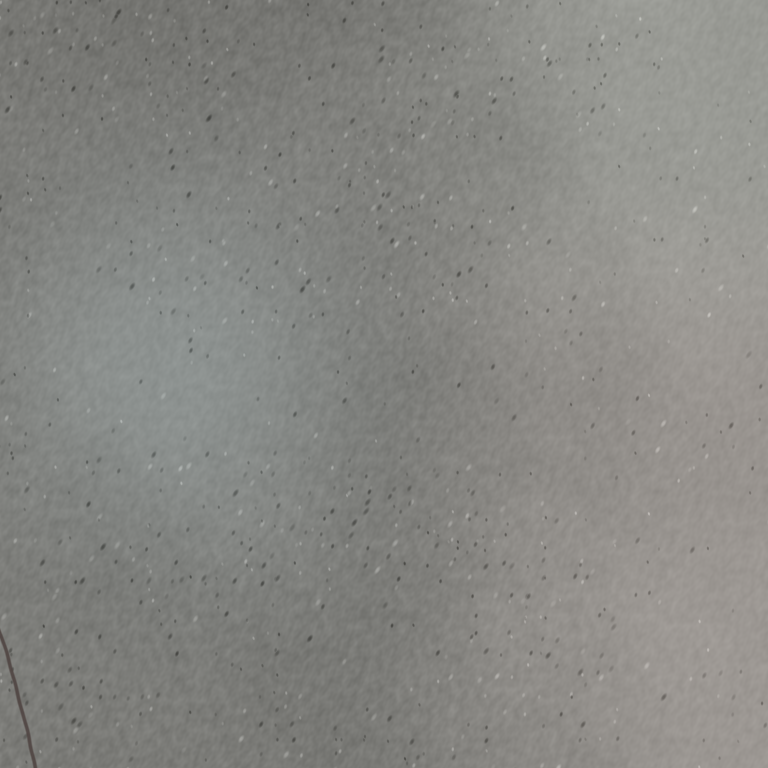
This texture is drawn by a WebGL 1 fragment shader. Its source:

```glsl
precision highp float;
uniform vec2 u_resolution;

#define GRAIN_SCALE 105.0
#define GRAIN_DEPTH 0.050
#define CLOUD_DEPTH 0.035
#define SPECK_RADIUS 0.0058
#define PIT_DEPTH 0.19
#define CHIP_GLOW 0.15
#define CRACK_WIDTH 0.0038
#define BASE_GREY vec3(0.478, 0.478, 0.463)
#define COOL_SHEEN vec3(0.560, 0.582, 0.575)
#define UPPER_LIGHT vec3(0.605, 0.610, 0.588)
#define LOWER_LIGHT vec3(0.610, 0.592, 0.574)
#define CRACK_COLOR vec3(0.300, 0.255, 0.245)

vec2 hash2(vec2 p) {
    vec3 q = fract(p.xyx * vec3(0.1031, 0.1030, 0.0973));
    q += dot(q, q.yzx + 33.33);
    return fract((q.xx + q.yz) * q.zy);
}

float cornerSlope(vec2 cell, vec2 offset) {
    float angle = 6.2832 * hash2(cell + 71.0).x;
    return dot(vec2(cos(angle), sin(angle)), offset);
}

float gradientNoise(vec2 p) {
    vec2 i = floor(p), f = fract(p);
    vec2 u = f * f * f * (f * (f * 6.0 - 15.0) + 10.0);
    vec2 e = vec2(1.0, 0.0);
    float low = mix(cornerSlope(i, f), cornerSlope(i + e, f - e), u.x);
    float high = mix(cornerSlope(i + e.yx, f - e.yx), cornerSlope(i + 1.0, f - 1.0), u.x);
    return mix(low, high, u.y);
}

float fbm(vec2 p) {
    float sum = 0.0, amp = 0.6;
    for (int i = 0; i < 4; i++) {
        sum += amp * gradientNoise(p);
        p = mat2(1.6, 1.2, -1.2, 1.6) * p + 7.3;
        amp *= 0.5;
    }
    return sum;
}

// Cool glow on the left: 1 at its heart, 0 outside
float sheen(vec2 p) {
    vec2 d = (p - vec2(0.23, 0.51)) / vec2(0.22, 0.25);
    return exp(-dot(d, d));
}

// Soft leaning spots, at most one per cell, gathered in patches
float specks(vec2 p, float cells, float density, float seed) {
    vec2 g = p * cells + seed;
    vec2 id = floor(g);
    vec2 place = hash2(id + seed);
    vec2 kind = hash2(id + seed + 37.0);
    vec2 middle = (id + 0.5 - seed) / cells;
    float patchiness = clamp(0.8 + 1.8 * gradientNoise(middle * 5.0 + 3.0), 0.2, 1.6);
    patchiness *= (1.0 - 0.6 * sheen(middle)) * (1.0 - 0.6 * smoothstep(0.65, 0.95, middle.x));
    vec2 d = (fract(g) - 0.3 - 0.4 * place) / cells;
    d.x -= (kind.y - 0.3) * 0.7 * d.y;
    float radius = SPECK_RADIUS * mix(0.5, 1.0, kind.y * kind.y);
    float spot = 1.0 - smoothstep(0.15, 1.0, length(d * vec2(1.3, 0.85)) / radius);
    return spot * step(kind.x, density * patchiness) * mix(0.35, 1.0, place.x);
}

void main() {
    vec2 p = gl_FragCoord.xy / u_resolution;

    // Broad light and tint
    float clouds = fbm(p * 3.5 + 11.0);
    float side = smoothstep(0.42, 0.98, p.x + 0.12 * clouds + 0.05 * p.y);
    vec3 sideLight = mix(LOWER_LIGHT, UPPER_LIGHT, smoothstep(0.45, 0.85, p.y));
    vec3 color = mix(BASE_GREY, sideLight, side);
    color = mix(color, COOL_SHEEN, 0.95 * sheen(p + 0.03 * clouds));
    color += CLOUD_DEPTH * clouds;
    color -= 0.022 * smoothstep(0.75, 1.0, p.y) * (1.0 - smoothstep(0.3, 0.7, p.x));

    // Fine leaning grain
    vec2 slanted = vec2(p.x - 0.3 * p.y, 0.7 * p.y);
    float grain = gradientNoise(slanted * GRAIN_SCALE);
    grain += 0.6 * gradientNoise(slanted * GRAIN_SCALE * 2.1 + 5.0);
    grain += 0.4 * gradientNoise(p * GRAIN_SCALE * 0.35 + 19.0);
    color += GRAIN_DEPTH * grain * (1.0 - 0.35 * max(side, sheen(p)));

    // Dark pits and pale chips
    float pits = 0.0, chips = 0.0;
    for (int i = 0; i < 3; i++) {
        float layer = float(i);
        pits = max(pits, specks(p, 34.0 + 9.0 * layer, 0.15, 13.7 * layer + 2.3));
        chips = max(chips, specks(p, 31.0 + 10.0 * layer, 0.10, 17.1 * layer + 60.4));
    }
    color += CHIP_GLOW * chips - PIT_DEPTH * pits;

    // Crack running off the lower left corner
    float crackX = 0.046 - 0.21 * p.y - 0.28 * p.y * p.y + 0.003 * gradientNoise(vec2(p.y * 30.0, 4.0));
    float crack = 1.0 - smoothstep(0.25, 1.0, abs(p.x - crackX) / CRACK_WIDTH);
    color = mix(color, CRACK_COLOR, 0.85 * crack);

    gl_FragColor = vec4(color, 1.0);
}
```
